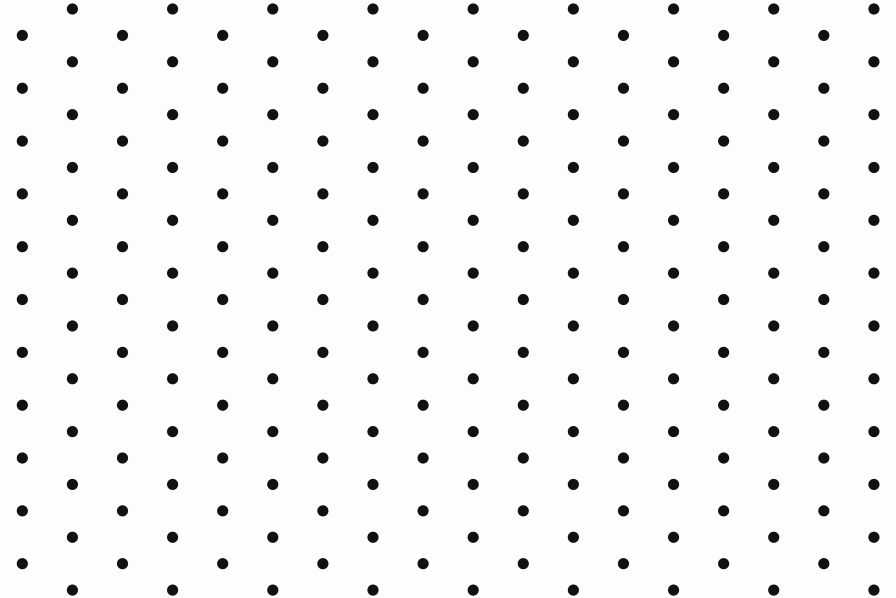
This pattern is drawn by a Shadertoy shader. Its source:

```glsl
// Small black dots on a near-white ground, in a staggered lattice of 18 columns.
// Each column repeats a round dot evenly; every other column is shifted by
// half a pitch, and the nearest dot is found by rounding to the lattice.

#define COLUMN_PITCH 0.05591   // fraction of canvas width
#define FIRST_COLUMN 0.0249    // centre of the leftmost column
#define ROW_PITCH    0.08834   // fraction of canvas height
#define FIRST_ROW    0.0574    // lowest dot of the leftmost column
#define DOT_RADIUS   0.0093    // fraction of canvas height
#define EDGE_PIXELS  0.65      // half width of the smoothed edge
#define PAPER_COLOR  vec3(0.992)
#define INK_COLOR    vec3(0.065, 0.065, 0.07)

// Offset from the nearest dot centre, in fractions of the canvas.
vec2 nearestDotOffset(vec2 uv) {
    vec2 pitch = vec2(COLUMN_PITCH, ROW_PITCH);
    vec2 cell = (uv - vec2(FIRST_COLUMN, FIRST_ROW)) / pitch;
    float column = round(cell.x);
    float stagger = 0.5 * mod(column, 2.0);
    float row = round(cell.y - stagger) + stagger;
    return (cell - vec2(column, row)) * pitch;
}

void mainImage(out vec4 fragColor, in vec2 fragCoord) {
    vec2 offset = nearestDotOffset(fragCoord / iResolution.xy);

    // Measure in canvas heights so the dots stay round.
    offset.x *= iResolution.x / iResolution.y;
    float dist = length(offset) - DOT_RADIUS;

    // Smoothed ink coverage.
    float edge = EDGE_PIXELS / iResolution.y;
    float ink = 1.0 - smoothstep(-edge, edge, dist);
    fragColor = vec4(mix(PAPER_COLOR, INK_COLOR, ink), 1.0);
}
```
